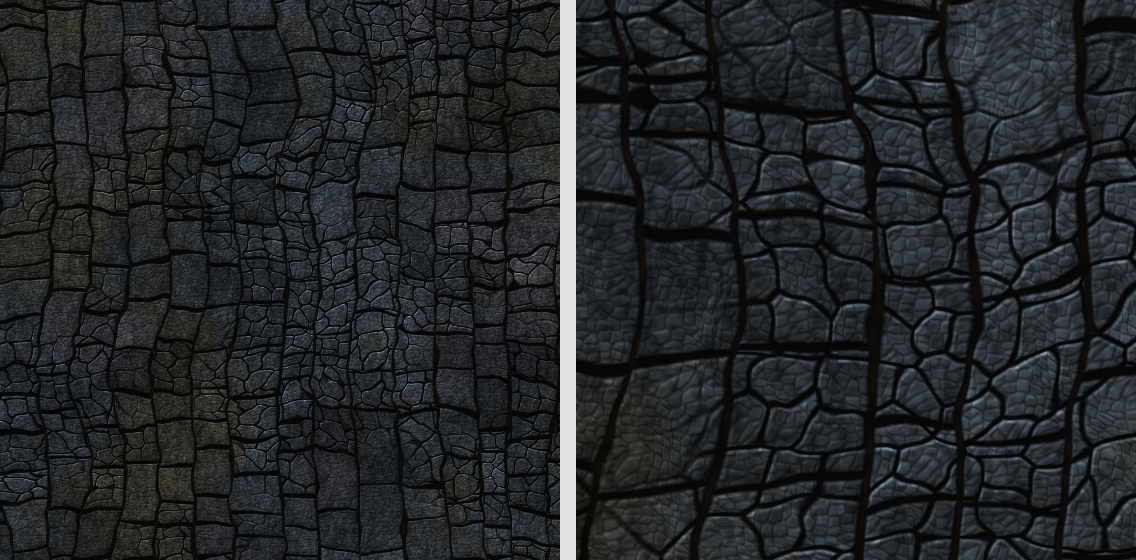
Left, the full canvas; right, a detail of the centre.
A three.js fragment shader for this texture:

```glsl
varying vec2 vUv;

float hash(vec2 p) {
  vec3 q = fract(p.xyx * 0.1031);
  q += dot(q, q.yzx + 33.33);
  return fract((q.x + q.y) * q.z);
}

float noise(vec2 p) {
  vec2 i = floor(p), f = fract(p);
  f = f * f * (3.0 - 2.0 * f);
  return mix(mix(hash(i), hash(i + vec2(1.0, 0.0)), f.x),
             mix(hash(i + vec2(0.0, 1.0)), hash(i + 1.0), f.x), f.y);
}

float fbm(vec2 p) {
  float sum = 0.0, amp = 0.53;
  for (int i = 0; i < 4; i++) {
    sum += amp * noise(p);
    p = p * 2.03 + 17.0;
    amp *= 0.5;
  }
  return sum;
}

// Squarish Voronoi cells: gap between the two nearest distances, zero on cracks
float crackle(vec2 p) {
  vec2 cell = floor(p);
  float near = 9.0, second = 9.0;
  for (int y = -1; y <= 1; y++) {
    for (int x = -1; x <= 1; x++) {
      vec2 c = cell + vec2(float(x), float(y));
      vec2 d = c + 0.1 + 0.8 * vec2(hash(c), hash(c + 71.0)) - p;
      d *= d;
      float r = sqrt(sqrt(dot(d, d)));
      second = min(second, max(near, r));
      near = min(near, r);
    }
  }
  return second - near;
}

// Irregular intervals along a line: x = interval id, y = distance to its edge
vec2 split(float t, float seed) {
  float i = floor(t);
  float low = i + 0.6 * hash(vec2(i, seed)) - 0.3;
  float high = i + 0.7 + 0.6 * hash(vec2(i + 1.0, seed));
  if (t < low) return vec2(i - 1.0, low - t);
  if (t > high) return vec2(i + 1.0, t - high);
  return vec2(i, min(t - low, high - t));
}

vec2 warp(vec2 p) {
  vec2 broad = vec2(noise(p * 6.0), noise(p * 9.0 + 40.0)) - 0.5;
  vec2 rough = vec2(noise(p * 38.0 + 9.0), noise(p * 34.0 + 70.0)) - 0.5;
  return p + broad * vec2(0.05, 0.035) + rough * 0.011;
}

// Charred blocks: xy = block id, z = distance to upright crack, w = to level crack
vec4 blocks(vec2 p) {
  vec2 column = split(p.x * 14.0, 7.0);
  float rows = mix(9.0, 18.0, hash(vec2(column.x, 3.0)));
  vec2 row = split(p.y * rows + 20.0 * hash(vec2(column.x, 5.0)), column.x + 31.0);
  return vec4(column.x, row.x, column.y / 14.0, row.y / rows);
}

float height(vec2 p) {
  vec2 w = warp(p);
  vec4 b = blocks(w);
  float upright = b.z - 0.0022 * noise(p * 17.0);
  float level = b.w - 0.0032 * noise(p * 14.0 + 30.0);
  float edge = min(upright, level);
  float body = smoothstep(-0.0006, 0.0032, edge);

  // Secondary cracks gather in some regions and blocks
  float broken = smoothstep(0.36, 0.62, noise(p * 6.0 + 13.0) * 0.7 + hash(b.xy + 5.0) * 0.3);
  float shards = smoothstep(0.01, 0.13, crackle(w * vec2(27.0, 33.0)));
  body *= mix(1.0, shards, 0.15 + 0.75 * broken);

  float scales = smoothstep(0.0, 0.3, crackle(p * vec2(125.0, 145.0) + 2.0 * noise(p * 40.0)));
  float dome = smoothstep(0.0, 0.014, edge);
  return body * (0.64 + 0.2 * scales + 0.16 * dome);
}

void main() {
  vec2 p = vUv;
  vec4 block = blocks(warp(p));
  float h = height(p);
  float relief = h - height(p + vec2(-0.0009, 0.0019));

  // Blue-grey char with olive-brown and faintly violet patches
  vec3 char = mix(vec3(0.142, 0.160, 0.178), vec3(0.150, 0.146, 0.126),
                  smoothstep(0.48, 0.66, fbm(p * 3.6 + 4.0)));
  char = mix(char, vec3(0.165, 0.163, 0.180), smoothstep(0.5, 0.72, fbm(p * 5.0 + 60.0)));

  float tone = mix(0.82, 1.16, hash(block.xy)) * mix(0.62, 1.42, fbm(p * 7.0 + 25.0));
  float grain = 0.55 + 0.55 * noise(p * vec2(240.0, 290.0)) + 0.4 * noise(p * vec2(130.0, 60.0) + 8.0);
  vec3 color = char * tone * grain * (0.15 + 0.98 * h);

  // Light from above catches the upper rims, ash flecks glint on them
  color *= 1.0 + clamp(relief * 1.1, -0.6, 0.9);
  float fleck = smoothstep(0.72, 0.95, noise(p * 230.0 + 90.0));
  color += vec3(0.13, 0.135, 0.145) * fleck * (0.3 + max(relief, 0.0)) * h;

  // Deep cracks, warm at the bottom of the upright ones
  float depth = 1.0 - smoothstep(0.0, 0.45, h);
  float ember = (1.0 - smoothstep(0.0, 0.004, block.z)) * noise(p * 110.0);
  color = mix(color, vec3(0.027, 0.026, 0.025) + vec3(0.06, 0.04, 0.018) * ember, depth * 0.85);

  gl_FragColor = vec4(color, 1.0);
}
```
